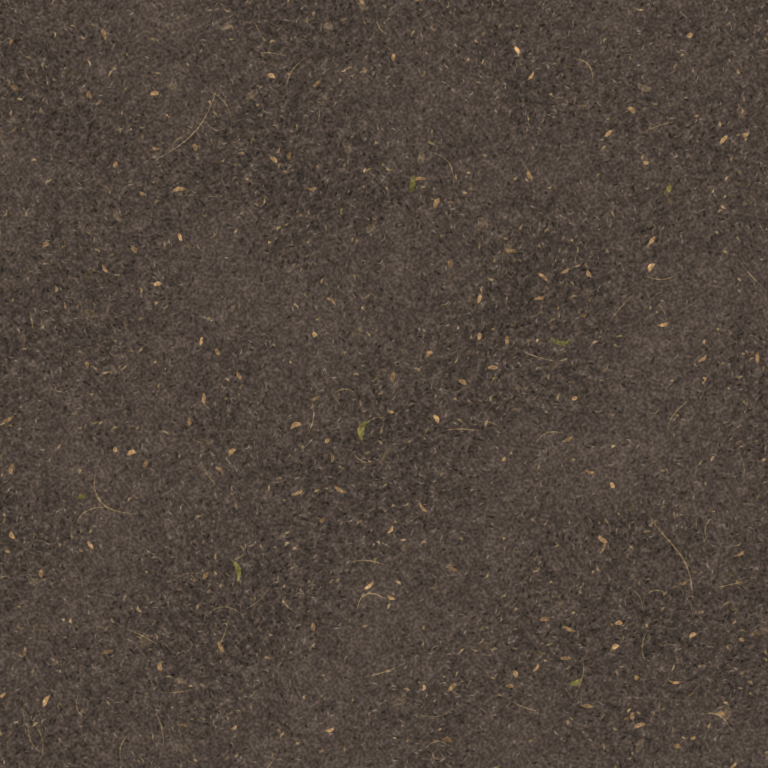
Give the GLSL for this texture, as a three.js fragment shader.

```glsl
varying vec2 vUv;

#define SOIL vec3(0.305, 0.264, 0.235)
#define HUMUS vec3(0.215, 0.185, 0.160)
#define FLECK vec3(0.450, 0.395, 0.335)
#define BARK vec3(0.405, 0.345, 0.280)
#define WOOD vec3(0.660, 0.520, 0.360)
#define STRAW vec3(0.560, 0.470, 0.335)
#define LEAF vec3(0.480, 0.450, 0.250)
#define GRAIN_CONTRAST 0.36
#define CLUMP_CONTRAST 0.30
#define EDGE 0.0010
#define SPREAD 2.4

vec3 hash(vec2 p) {
  vec3 h = fract(vec3(p.xyx) * vec3(0.1031, 0.1030, 0.0973));
  h += dot(h, h.yxz + 33.33);
  return fract((h.xxy + h.yzz) * h.zyx);
}

mat2 rotation(float angle) {
  float c = cos(angle), s = sin(angle);
  return mat2(c, -s, s, c);
}

float slope(vec2 corner, vec2 offset) {
  float angle = 6.2832 * hash(corner + 71.0).x;
  return dot(vec2(cos(angle), sin(angle)), offset);
}

float gradientNoise(vec2 p) {
  vec2 i = floor(p), f = p - i;
  vec2 u = f * f * f * (f * (f * 6.0 - 15.0) + 10.0);
  vec2 x = vec2(1.0, 0.0);
  return mix(mix(slope(i, f), slope(i + x, f - x), u.x),
             mix(slope(i + x.yx, f - x.yx), slope(i + 1.0, f - 1.0), u.x), u.y);
}

// Scattered slivers: x is coverage, y a random value of the topmost piece.
// The radii are in canvas units, the bend is relative to the length.
vec2 scatter(vec2 p, float cells, float share, vec2 radii, float bend, float flow, float salt) {
  vec2 found = vec2(0.0);
  vec2 home = floor(p * cells);
  for (int j = -1; j <= 1; j++) {
    for (int i = -1; i <= 1; i++) {
      vec2 cell = home + vec2(float(i), float(j));
      vec3 place = hash(cell + salt * 17.0);
      vec3 form = hash(cell + salt * 17.0 + 409.0);
      if (place.z > share) continue;
      vec2 size = radii * mix(vec2(0.45, 0.6), vec2(1.0), form.yz);
      vec2 d = rotation(flow + (form.x - 0.5) * SPREAD) * (p - (cell + place.xy) / cells);
      d.y += bend * (form.z - 0.5) * (d.x * d.x / size.x - 0.4 * size.x);
      float inside = (1.0 - length(d / size)) * size.y;
      float cover = smoothstep(-EDGE, EDGE, inside);
      if (cover > found.x) found = vec2(cover, fract(form.y * 7.0 + form.x));
    }
  }
  return found;
}

// Lays pieces over the ground, each with its own brightness.
vec3 lay(vec3 ground, vec3 tint, vec2 piece, float opacity) {
  return mix(ground, tint * mix(0.72, 1.12, piece.y), piece.x * opacity);
}

void main() {
  vec2 p = vUv + 0.37;

  // Broad zones: coarse litter against fine compact soil
  float zone = gradientNoise(p * 4.5) + 0.5 * gradientNoise(p * 11.0 + 5.0);
  float coarse = smoothstep(-0.35, 0.35, zone);
  float density = mix(0.45, 1.4, coarse);
  float flow = 4.0 * gradientNoise(p * 2.6 + 9.0) + 0.8;

  // Ground grain
  float grain = gradientNoise(rotation(0.6) * p * 235.0);
  float clump = gradientNoise(rotation(1.1) * p * 95.0);
  float tone = GRAIN_CONTRAST * grain
             + CLUMP_CONTRAST * mix(0.75, 1.2, coarse) * clump
             + 0.13 * gradientNoise(p * 31.0)
             - 0.13 * zone;
  vec3 color = SOIL;

  // Crumbs and hollows
  color = lay(color, HUMUS, scatter(p, 130.0, 0.38 * density, vec2(0.0038, 0.0017), 0.5, flow, 1.0), 0.7);
  color = lay(color, FLECK, scatter(p, 150.0, 0.26 * density, vec2(0.0034, 0.0011), 0.6, flow, 2.0), 0.85);

  // Bark and wood chips
  color = lay(color, BARK, scatter(p, 15.0, 0.28 * density, vec2(0.0120, 0.0058), 0.8, flow, 3.0), 0.75);
  color = lay(color, STRAW, scatter(p, 72.0, 0.15 * density, vec2(0.0042, 0.0018), 0.7, flow, 4.0), 0.85);
  color = lay(color, WOOD, scatter(p, 30.0, 0.16 * density, vec2(0.0078, 0.0032), 0.6, flow, 5.0), 0.9);

  // Rootlets, long stalks and leaves
  color = lay(color, STRAW, scatter(p, 23.0, 0.14 * density, vec2(0.0200, 0.0011), 0.9, flow, 6.0), 0.75);
  color = lay(color, STRAW, scatter(p, 8.0, 0.15, vec2(0.0600, 0.0014), 0.5, flow + 1.0, 7.0), 0.85);
  color = lay(color, LEAF, scatter(p, 5.5, 0.24, vec2(0.0145, 0.0048), 1.2, flow, 8.0), 0.9);

  gl_FragColor = vec4(color * exp(tone), 1.0);
}
```
